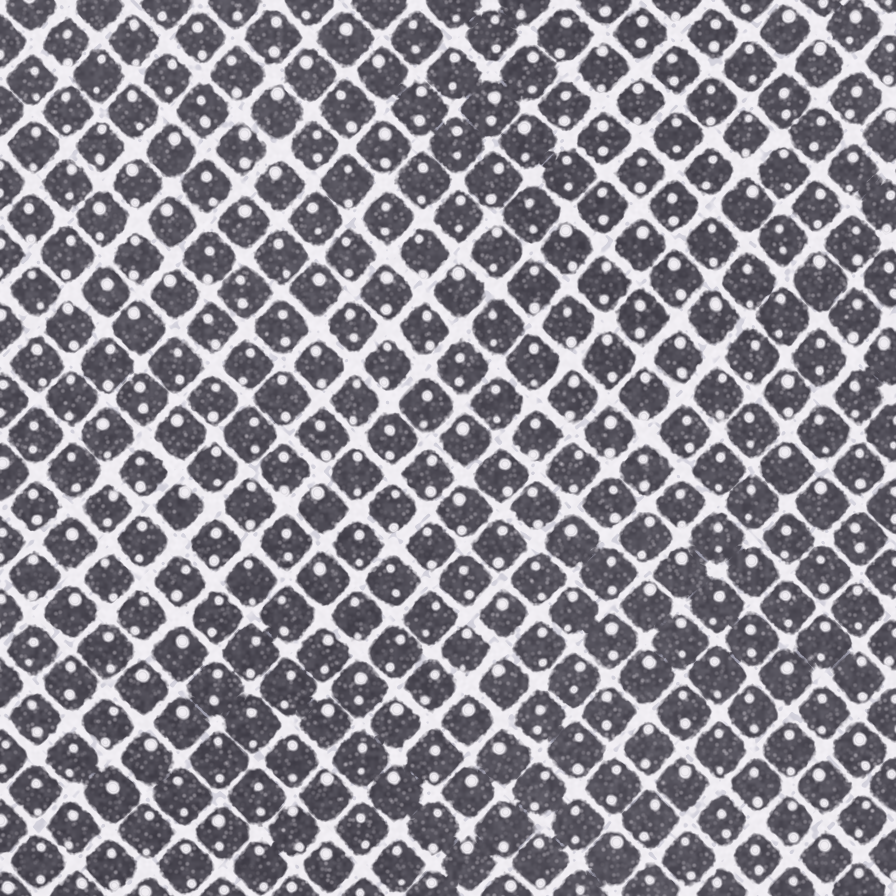
Reproduce this texture procedurally as a Shadertoy shader.

```glsl
#define REPEATS 12.45
#define TILT 0.012
#define CELL_RADIUS 0.434
#define SIZE_SPREAD 0.06
#define JITTER 0.08
#define ROUGHNESS 0.06
#define BRIDGE_CHANCE 0.34
#define GRAIN_SCALE 150.0
#define DARK vec3(0.30, 0.29, 0.33)
#define SPECK vec3(0.68, 0.66, 0.69)
#define LIGHT vec3(0.94, 0.93, 0.95)
#define STAIN vec3(0.68, 0.68, 0.75)

float hash(vec2 p) {
    return fract(sin(dot(p, vec2(127.1, 311.7))) * 43758.5453);
}

vec2 hash2(vec2 p) {
    return vec2(hash(p), hash(p + 37.3));
}

float noise(vec2 p) {
    vec2 i = floor(p), f = fract(p);
    f = f * f * (3.0 - 2.0 * f);
    return mix(mix(hash(i), hash(i + vec2(1, 0)), f.x),
               mix(hash(i + vec2(0, 1)), hash(i + vec2(1, 1)), f.x), f.y);
}

// Square with bulging sides and rounded corners
float cushion(vec2 p, float radius) {
    vec2 a = abs(p);
    return pow(dot(pow(a, vec2(3.8)), vec2(1)), 1.0 / 3.8) - radius;
}

// Dark gap in the wall between a cell and its neighbour
float bridge(vec2 p, vec2 id, vec2 axis, float chance) {
    float h = hash(id + axis * 53.0 + 11.0);
    vec2 size = mix(vec2(0.1 + 0.2 * hash(id + axis + 5.7)), vec2(0.17), axis);
    return h < chance ? cushion((p - 0.5 * axis) / size, 1.0) * 0.17 : 1.0;
}

// Upper and lower bead of a cell
float beads(vec2 p, vec2 id) {
    vec2 up = vec2(0.7071);
    float kind = hash(id + 71.0);
    vec2 shift = (hash2(id + 13.0) - 0.5) * 0.2;
    vec2 lowShift = (hash2(id + 29.0) - 0.5) * 0.2;
    float topRadius = kind < 0.25 ? 0.128 : 0.08 + 0.03 * hash(id + 3.0);
    float top = length(p - up * 0.26 - shift) - topRadius;
    float low = length(p + up * 0.31 - lowShift) - 0.065 - 0.045 * hash(id + 8.0);
    return kind < 0.17 ? top : min(top, low);
}

// Fine scattered dots, brightest at their centres
float specks(vec2 p) {
    float sum = 0.0;
    for (int y = -1; y <= 1; y++)
    for (int x = -1; x <= 1; x++) {
        vec2 id = floor(p) + vec2(x, y);
        float strength = pow(hash(id + 91.0), 2.0);
        sum += strength * (1.0 - smoothstep(0.1, 0.52, length(p - id - hash2(id))));
    }
    return sum;
}

void mainImage(out vec4 fragColor, in vec2 fragCoord) {
    vec2 uv = fragCoord / iResolution.y;
    float soft = max(0.035, 0.8 * REPEATS * 1.4142 / iResolution.y);

    // Diagonal lattice, slightly tilted and warped
    vec2 p = uv - vec2(0.557, 0.5586);
    p += TILT * vec2(p.y, -p.x);
    vec2 g = vec2(p.x + p.y, p.y - p.x) * REPEATS;
    g += 0.25 * (vec2(noise(uv * 4.0), noise(uv * 4.0 + 19.0)) - 0.5);

    float rough = (noise(g * 8.0) - 0.5) * ROUGHNESS + (noise(g * 20.0) - 0.5) * 0.03;

    // Nearest cell, bridge and bead; wear is shared by groups of cells
    vec2 home = floor(g + 0.5);
    float cell = 1.0, gap = 1.0, bead = 1.0;
    for (int y = -1; y <= 1; y++)
    for (int x = -1; x <= 1; x++) {
        vec2 id = home + vec2(x, y);
        vec2 local = g - id;
        vec2 q = local - (hash2(id) - 0.5) * JITTER;
        float worn = noise(id * 0.31 + 4.0);
        float radius = CELL_RADIUS + SIZE_SPREAD * (hash(id + 17.0) - 0.5) + 0.055 * (worn - 0.5);
        float chance = BRIDGE_CHANCE * smoothstep(0.4, 0.95, worn);
        cell = min(cell, cushion(q, radius));
        gap = min(gap, bridge(local, id, vec2(1, 0), chance));
        gap = min(gap, bridge(local, id, vec2(0, 1), chance));
        bead = min(bead, beads(q, id));
    }

    // Pale walls with small bluish stains
    float stain = smoothstep(0.72, 0.9, noise(g * 9.0 + 40.0));
    vec3 wall = mix(LIGHT, STAIN, 0.45 * stain);
    wall += 0.03 * (noise(g * 14.0) - 0.5);

    // Grainy dark cells
    vec3 body = mix(DARK, SPECK, min(specks(uv * GRAIN_SCALE) * 0.62, 1.0));
    body += 0.10 * (noise(uv * GRAIN_SCALE * 1.3) - 0.4);
    body += 0.05 * (noise(uv * 3.0 + 8.0) - 0.5);

    // Broken remains of the wall across each bridge
    vec2 seam = abs(abs(g - home) - 0.5);
    float crack = 1.0 - smoothstep(0.015, 0.05, min(seam.x, seam.y) + abs(rough));
    body = mix(body, STAIN, 0.8 * crack * smoothstep(0.4, 0.7, noise(g * 5.0)));

    float shape = min(cell, gap) + rough;
    vec3 color = mix(body, wall, smoothstep(-soft, soft, shape));

    // Bright beads with a faint inner ring
    float ring = 1.0 - smoothstep(0.0, 0.025, abs(bead + 0.045));
    vec3 beadColor = mix(LIGHT, SPECK, 0.22 * ring);
    color = mix(color, beadColor, 1.0 - smoothstep(-soft, soft, bead + 0.4 * rough));

    fragColor = vec4(clamp(color, 0.0, 1.0), 1.0);
}
```
